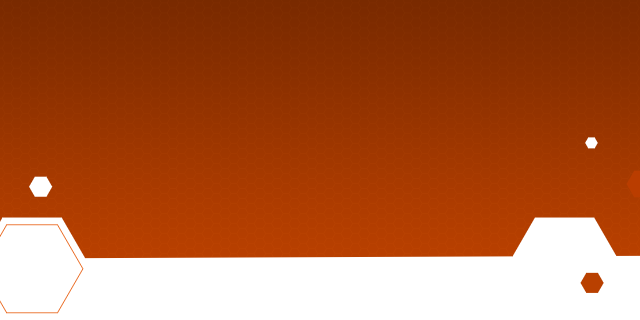
A WebGL 2 fragment shader for this background:

```glsl
#version 300 es
precision highp float;
// Burnt-orange vertical gradient with a faint honeycomb, above a white floor.
// Flat-topped hexagons, solid and outlined, rise from the floor and float.
// Everything is a distance function in units of the canvas height.

uniform vec2 u_resolution;
out vec4 fragColor;

const float SQRT3 = 1.7320508;
const vec3 TOP_BROWN = vec3(0.475, 0.163, 0.0);
const vec3 LOW_ORANGE = vec3(0.725, 0.25, 0.0);
const vec3 LINE_ORANGE = vec3(0.91, 0.38, 0.08);
const vec3 WHITE = vec3(1.0);

// Apothem-scaled distance from the centre of a flat-topped hexagon.
float hexNorm(vec2 p) {
    p = abs(p);
    return max(p.y, 0.5 * p.y + 0.5 * SQRT3 * p.x);
}

// Signed distance to a hexagon with the given centre and side.
float hexagon(vec2 p, vec2 centre, float side) {
    return hexNorm(p - centre) - 0.5 * SQRT3 * side;
}

// Distance to the nearest edge of a honeycomb with the given side.
float honeycomb(vec2 p, float side) {
    vec2 period = side * vec2(3.0, SQRT3);
    vec2 a = mod(p + 0.5 * period, period) - 0.5 * period;
    vec2 b = mod(p, period) - 0.5 * period;
    return 0.5 * SQRT3 * side - min(hexNorm(a), hexNorm(b));
}

// Antialiased coverage of a signed distance.
float cover(float d, float pixel) {
    return clamp(0.5 - d / pixel, 0.0, 1.0);
}

void main() {
    float pixel = 1.0 / u_resolution.y;
    vec2 p = gl_FragCoord.xy * pixel;
    float right = u_resolution.x * pixel;

    // Gradient, darkest at the top
    vec3 colour = mix(LOW_ORANGE, TOP_BROWN, smoothstep(0.0, 1.0, (p.y - 0.19) / 0.81) * 0.3
        + clamp((p.y - 0.19) / 0.81, 0.0, 1.0) * 0.7);

    // Faint honeycomb
    float mesh = honeycomb(p - vec2(0.785, 0.599), 0.0181);
    colour += vec3(0.022, 0.018, 0.008) * cover(mesh - 0.0009, max(pixel, 0.002));

    // Soft hexagon cut by the right border
    float soft = hexagon(p, vec2(right + 0.006, 0.425), 0.048);
    colour = mix(colour, vec3(0.73, 0.24, 0.0), cover(soft, pixel));

    // White floor with a slight slope, and two large hexagons rising from it
    float white = p.y - mix(0.1922, 0.2005, p.x / right);
    white = min(white, hexagon(p, vec2(0.1003, 0.160), 0.185));
    white = min(white, hexagon(p, vec2(right - 0.2357, 0.160), 0.185));

    // Small floating white hexagons
    white = min(white, hexagon(p, vec2(0.127, 0.4165), 0.0362));
    white = min(white, hexagon(p, vec2(right - 0.1517, 0.5535), 0.0198));
    colour = mix(colour, WHITE, cover(white, pixel));

    // Thin outline inside the left hexagon
    float outline = abs(hexagon(p, vec2(0.1003, 0.160), 0.1588)) - 0.0013;
    colour = mix(colour, LINE_ORANGE, cover(outline, pixel));

    // Solid orange hexagon on the floor
    float solid = hexagon(p, vec2(right - 0.1497, 0.116), 0.0362);
    colour = mix(colour, LOW_ORANGE, cover(solid, pixel));

    fragColor = vec4(colour, 1.0);
}
```
